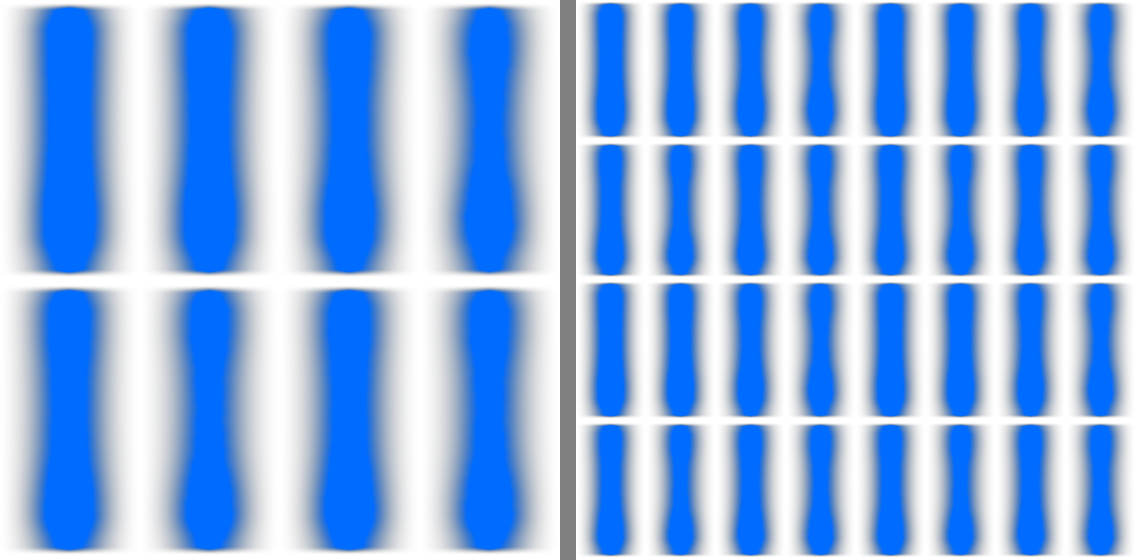
Left, the tile; right, the same tile 2 across and 2 down.
A WebGL 2 fragment shader for this pattern:

```glsl
#version 300 es
precision highp float;

uniform vec2 u_resolution;
out vec4 fragColor;

const vec2 REPEATS = vec2(4.0, 2.0);
const vec3 PAPER = vec3(1.0);
const vec3 SHADOW = vec3(0.45);
const vec3 BLUE = vec3(0.0, 0.42, 1.0);

// Waist half-widths of the bars, in cell widths
const vec4 LOWER_WAISTS = vec4(0.115, 0.080, 0.112, 0.086);
const vec4 UPPER_WAISTS = vec4(0.141, 0.130, 0.112, 0.083);

float hash(vec2 p) {
    return fract(sin(dot(p, vec2(12.99, 78.23))) * 4375.85);
}

float bump(float t, float center, float spread) {
    float d = (t - center) / spread;
    return exp(-d * d);
}

// Fine unevenness along one side of a bar
float wobble(float t, float phase) {
    return 0.5 * sin(t * 41.0 + phase)
         + 0.3 * sin(t * 87.0 + phase * 2.3)
         + 0.2 * sin(t * 139.0 + phase * 3.7);
}

// Half-width at height t: belly below, shoulder above, tapered ends
float barHalfWidth(float t, float waist, float bellyHeight) {
    float belly = 0.130 + 0.33 * waist;
    float shoulder = 0.095 + 0.40 * waist;
    float width = waist
        + (belly - waist) * bump(t, bellyHeight, 0.17)
        + (shoulder - waist) * bump(t, 0.84, 0.14);
    float taper = smoothstep(0.0, 0.16, t) * smoothstep(0.0, 0.11, 1.0 - t);
    return width * mix(0.55, 1.0, taper);
}

// Horizontal falloff: zero at the cell sides, one on the bar outline
float sideFalloff(float x, float halfWidth) {
    return pow(max(1.0 - 2.0 * abs(x), 0.0) / (1.0 - 2.0 * halfWidth), 1.6);
}

// Short vertical falloff at both ends
float endFalloff(float t, float inset) {
    return smoothstep(inset, inset + 0.032, min(t, 1.0 - t));
}

// Paper to grey shadow to solid blue
vec3 inkColor(float ink) {
    return mix(mix(PAPER, SHADOW, ink), BLUE, pow(ink, 2.7));
}

void main() {
    vec2 grid = gl_FragCoord.xy / u_resolution * REPEATS;
    vec2 id = mod(floor(grid), REPEATS);
    vec2 cell = fract(grid);
    float x = cell.x - 0.496;

    // Variation between repeats
    int column = int(id.x);
    float waist = id.y < 0.5 ? LOWER_WAISTS[column] : UPPER_WAISTS[column];
    float bellyHeight = mix(0.18, 0.22, id.y);
    float inset = mix(0.017, 0.008, id.y);
    float phase = 6.283 * hash(id + vec2(1.0, 3.0)) + 1.4 * step(0.0, x);

    float halfWidth = barHalfWidth(cell.y, waist, bellyHeight);
    float roughness = mix(0.007, 0.003, smoothstep(0.08, 0.13, waist));

    // Roughness acts on the outline and fades out in the shadow
    float nearOutline = bump(abs(x), halfWidth, 0.06);
    halfWidth += roughness * wobble(cell.y, phase) * nearOutline;

    float ink = sideFalloff(x, halfWidth) * endFalloff(cell.y, inset);
    fragColor = vec4(inkColor(clamp(ink, 0.0, 1.0)), 1.0);
}
```
